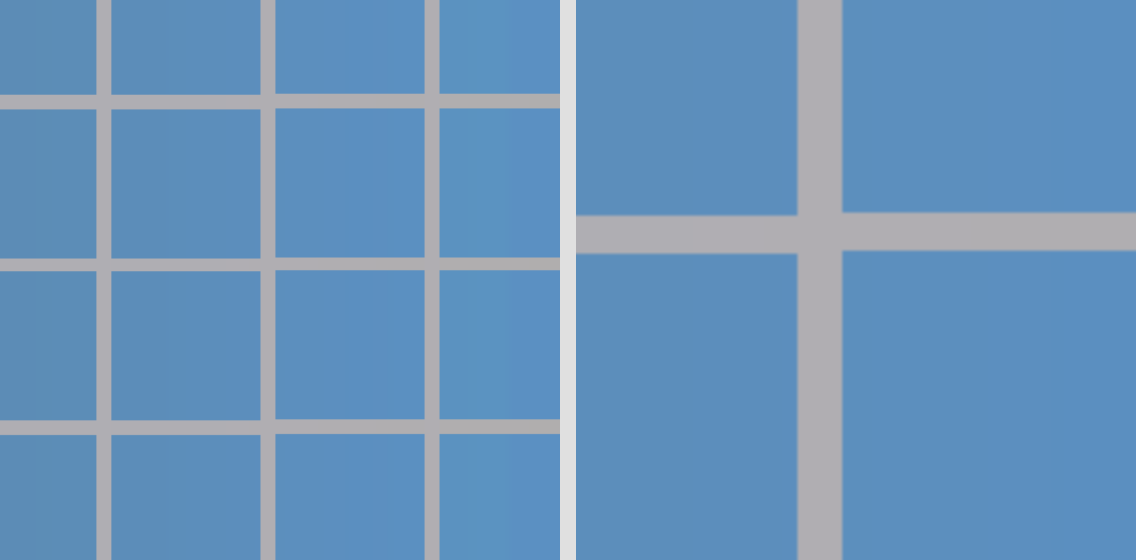
Left, the full canvas; right, a detail of the centre.
A Shadertoy shader for this pattern:

```glsl
// Square blue tiles separated by flat grey grout lines.
// Two repeated line distances form the grid; the glaze drifts from a duller
// blue at left to a cleaner blue at right, with faint upright bands.

#define PITCH        vec2(0.2930, 0.2907)  // tile spacing
#define FIRST_LINE   vec2(0.1855, 0.2363)  // centre of the first grout lines
#define GROUT_WIDTH  vec2(0.0267, 0.0262)
#define THIN_ROW     0.0035                // width lost on alternate rows
#define ROW_SHIFT    0.0018                // rise of the right-hand rows
#define EDGE_BLUR    0.0030
#define GLAZE_LEFT   vec3(0.362, 0.550, 0.712)
#define GLAZE_RIGHT  vec3(0.358, 0.565, 0.762)
#define GROUT_COOL   vec3(0.688, 0.682, 0.702)
#define GROUT_WARM   vec3(0.692, 0.684, 0.684)
#define BAND_TINT    vec3(0.000, 0.010, -0.006)

// Coverage of a line of the given width at distance d from its centre.
float lineMask(float d, float width, float blur) {
    return 1.0 - smoothstep(-0.5 * blur, 0.5 * blur, d - 0.5 * width);
}

// Blue gradient with a slightly greener band in the last column.
vec3 glazeColor(float x) {
    vec3 color = mix(GLAZE_LEFT, GLAZE_RIGHT, smoothstep(-0.1, 0.95, x));
    float lastColumn = step(FIRST_LINE.x + 2.0 * PITCH.x, x);
    float band = lastColumn * (1.0 - smoothstep(0.900, 0.920, x));
    float streak = 0.0015 * sin(x * 62.0) * (1.0 - x);
    return color + BAND_TINT * band + vec3(-0.5, 0.0, 1.0) * streak;
}

void mainImage(out vec4 fragColor, in vec2 fragCoord) {
    vec2 uv = fragCoord / iResolution.xy;
    float blur = max(EDGE_BLUR, 1.5 / min(iResolution.x, iResolution.y));

    // Rows step up a little beyond the middle upright line.
    vec2 p = uv;
    p.y -= ROW_SHIFT * step(FIRST_LINE.x + PITCH.x, uv.x);

    // Distance to the nearest grout line on each axis.
    vec2 grid = (p - FIRST_LINE) / PITCH;
    vec2 lineIndex = floor(grid + 0.5);
    vec2 d = abs(grid - lineIndex) * PITCH;

    float rowWidth = GROUT_WIDTH.y - THIN_ROW * mod(lineIndex.y, 2.0);
    float upright = lineMask(d.x, GROUT_WIDTH.x, blur);
    float level = lineMask(d.y, rowWidth, blur);

    // Level grout warms to the right; upright grout lies over it.
    vec3 levelColor = mix(GROUT_COOL, GROUT_WARM, smoothstep(0.3, 1.0, uv.x));
    vec3 uprightColor = mix(GROUT_COOL, GROUT_WARM, 0.3 * uv.x);
    vec3 color = mix(glazeColor(uv.x), levelColor, level);
    color = mix(color, uprightColor, upright);

    fragColor = vec4(color, 1.0);
}
```
